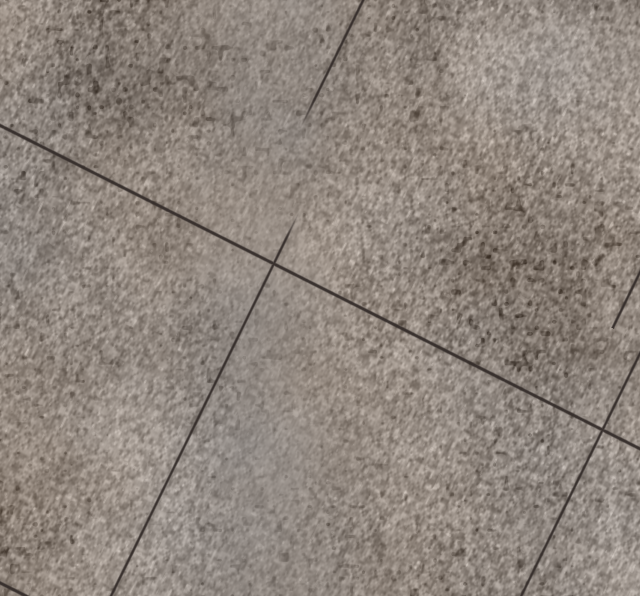
Reproduce this texture procedurally as a Shadertoy shader.

```glsl
// Worn stone paving: large slabs on a tilted grid, parted by thin dark joints.
// Joints come from distances to two line families, one of them broken and offset;
// the stone is layered value noise for stains, elongated grain, pits and flecks.

// Lengths are in canvas heights
const vec2  CROSSING     = vec2(0.4594, 0.5574);  // where the main joints meet
const vec2  STEEP_NORMAL = vec2(0.898, -0.440);
const vec2  LONG_NORMAL  = vec2(0.451, 0.8925);
const vec2  SLAB_SIZE    = vec2(0.618, 0.685);
const float STEEP_HALF   = 0.0020;   // joint half widths
const float LONG_HALF    = 0.0025;
const float JOINT_SHIFT  = 0.060;    // sideways step of the broken joint
const vec2  GAP          = vec2(0.105, 0.215);  // worn away part along the joint
const float GAP_TAPER    = 0.065;

const vec3  STONE        = vec3(0.575, 0.537, 0.505);
const vec3  JOINT        = vec3(0.205, 0.175, 0.165);
const vec3  WARM_TINT    = vec3(0.035, 0.0, -0.035);
const float STAIN_AMOUNT = 0.27;
const float GRAIN_AMOUNT = 0.20;
const float FINE_AMOUNT  = 0.15;
const float PIT_DEPTH    = 0.13;
const float FLECK_LIGHT  = 0.07;
const float POLISH_X     = 0.45;     // smoother vertical strip
const float POLISH_WIDTH = 0.13;

// Integer hash of a lattice cell, 0 to 1
float hash(vec2 cell) {
    uvec2 q = uvec2(ivec2(cell)) * uvec2(1597334673u, 3812015801u);
    uint h = (q.x ^ q.y) * 1597334673u;
    h ^= h >> 15;
    h *= 2246822519u;
    h ^= h >> 13;
    return float(h >> 8) / 16777216.0;
}

float valueNoise(vec2 p) {
    vec2 cell = floor(p), f = fract(p);
    f = f * f * (3.0 - 2.0 * f);
    float low  = mix(hash(cell), hash(cell + vec2(1, 0)), f.x);
    float high = mix(hash(cell + vec2(0, 1)), hash(cell + vec2(1, 1)), f.x);
    return mix(low, high, f.y);
}

float fbm(vec2 p) {
    float sum = 0.0, weight = 0.5;
    for (int i = 0; i < 5; i++) {
        sum += weight * valueNoise(p);
        p = mat2(1.6, 1.2, -1.2, 1.6) * p + 17.3;
        weight *= 0.5;
    }
    return sum / 0.96875;
}

// Distance to the nearest of evenly spaced lines
float lineDistance(float x, float spacing) {
    return abs(x - spacing * round(x / spacing));
}

float stroke(float dist, float halfWidth, float pixel) {
    float blur = 0.0007 + 0.6 * pixel;
    return 1.0 - smoothstep(halfWidth - blur, halfWidth + blur, dist);
}

void mainImage(out vec4 fragColor, in vec2 fragCoord) {
    float pixel = 1.0 / iResolution.y;
    vec2 uv = fragCoord * pixel;
    vec2 p = uv - CROSSING;

    // Slab coordinates; the steep joint steps sideways past the gap
    vec2 slab = vec2(dot(p, STEEP_NORMAL), dot(p, LONG_NORMAL));
    vec2 grainPos = slab;
    slab.x += JOINT_SHIFT * step(0.5 * (GAP.x + GAP.y), slab.y);
    float steepDist = lineDistance(slab.x, SLAB_SIZE.x);
    float longDist  = lineDistance(slab.y, SLAB_SIZE.y);

    // Only the central steep joint is worn away in the gap
    float present = 1.0 - smoothstep(GAP.x - GAP_TAPER, GAP.x, slab.y)
                  + smoothstep(GAP.y, GAP.y + GAP_TAPER, slab.y);
    present = abs(slab.x) < 0.5 * SLAB_SIZE.x ? present : 1.0;

    // Stains, paler along the long joints and in the polished strip
    float strip = (uv.x - POLISH_X) / POLISH_WIDTH;
    float polish = exp(-strip * strip) * (0.55 + 0.45 * valueNoise(uv * 5.0 + 3.0));
    float stain = fbm(uv * 4.6 + vec2(11.0, 4.0)) - 0.5;
    float tone = STAIN_AMOUNT * stain * (1.0 - 0.6 * polish);
    tone += 0.022 * polish + 0.018 * exp(-longDist / 0.06) - 0.008;

    // Grain stretched along the steep direction
    float rough = (1.0 - 0.5 * polish) * (0.85 + 0.3 * valueNoise(uv * 9.0));
    float grain = GRAIN_AMOUNT * (valueNoise(grainPos * vec2(185.0, 115.0)) - 0.5)
                + FINE_AMOUNT * (valueNoise(grainPos * vec2(290.0, 210.0) + 31.0) - 0.5);

    // Pits gather in dark stains, flecks are spread evenly
    float pits = smoothstep(0.76, 0.96, valueNoise(uv * 100.0 + 57.0) - 0.5 * stain);
    float flecks = smoothstep(0.78, 0.96, valueNoise(grainPos * vec2(150.0, 95.0) + 83.0));
    tone += rough * (grain - PIT_DEPTH * pits + FLECK_LIGHT * flecks);

    float warmth = fbm(uv * 3.2 + 41.0) - 0.5 - 0.15 * polish;
    vec3 color = STONE + tone + WARM_TINT * warmth;

    // Joints with a faint soft shadow
    float steepJoint = present * stroke(steepDist, STEEP_HALF * (0.4 + 0.6 * present), pixel);
    float longJoint = stroke(longDist, LONG_HALF, pixel);
    float shadow = max(present * exp(-steepDist / 0.003), exp(-longDist / 0.003));
    color *= 1.0 - 0.16 * shadow;
    color = mix(color, JOINT, 0.94 * max(steepJoint, longJoint));

    fragColor = vec4(clamp(color, 0.0, 1.0), 1.0);
}
```
